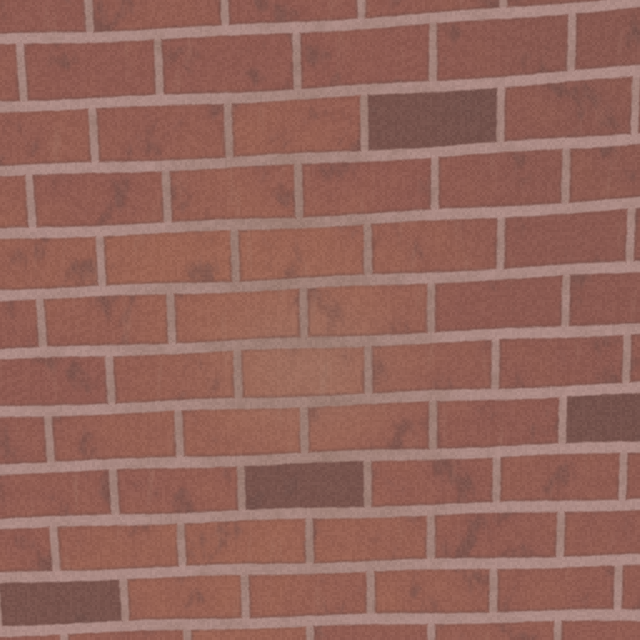
This texture is drawn by a Shadertoy shader. Its source:

```glsl
// Weathered red brick wall in running bond, seen at a slight angle.
// Courses are bent by a gentle warp; layered sines stain each brick, and a
// warm, hazy wash lights the middle of the wall. A fine grain covers it all.

#define BED_HALF 0.0085     // half thickness of the horizontal mortar
#define JOINT_HALF 0.0062   // half thickness of the vertical mortar
#define EDGE_SOFT 0.0026    // softness of the brick edges
#define WOBBLE 0.0011       // roughness of the brick edges
#define DARK_SHARE 0.07     // share of burnt bricks
#define GRAIN 0.045         // strength of the grain
#define GRAIN_CELLS 256.0   // grain cells across the canvas

const vec3 BRICK = vec3(0.555, 0.355, 0.318);
const vec3 BRICK_WARM = vec3(0.605, 0.395, 0.330);
const vec3 BRICK_PALE = vec3(0.620, 0.455, 0.395);
const vec3 BRICK_DARK = vec3(0.450, 0.320, 0.295);
const vec3 MORTAR = vec3(0.675, 0.545, 0.522);
const vec3 MORTAR_DULL = vec3(0.605, 0.485, 0.445);

float hash(vec2 p) {
    return fract(sin(dot(p, vec2(127.1, 311.7))) * 43758.5);
}

// Layered, mutually bent sines, roughly -1 to 1
float stains(vec2 q) {
    float sum = 0.0, weight = 0.5;
    for (int i = 0; i < 4; i++) {
        sum += weight * sin(q.x + 1.6 * sin(q.y)) * cos(q.y * 0.8 + sin(q.x * 0.7));
        q = mat2(1.5, 1.2, -1.2, 1.5) * q + 3.7;
        weight *= 0.6;
    }
    return sum;
}

// Soft round spot of light
float glow(vec2 p, vec2 center, vec2 size) {
    vec2 d = (p - center) / size;
    return exp(-dot(d, d));
}

void mainImage(out vec4 fragColor, in vec2 fragCoord) {
    vec2 p = fragCoord / iResolution.xy;
    p.y = 1.0 - p.y;                          // measured downwards
    float pixel = 1.0 / min(iResolution.x, iResolution.y);

    // Perspective: courses tilt and bow less, and shrink, towards the bottom
    float s = p.x - 0.5;
    float y = p.y + s * (0.060 - 0.036 * p.y) + 4.0 * s * s * (0.008 - 0.012 * p.y);
    y += 0.0012 * sin(p.x * 19.0 + p.y * 23.0);
    float course = 0.624 + 9.25 * y + 1.49 * y * y;
    float row = floor(course);
    float courseHeight = 1.0 / (9.25 + 2.98 * y);

    // Brick columns, shifted by half a brick on odd rows
    float pitch = 0.2155 - 0.023 * p.y;
    float along = (p.x - 0.568 - 0.012 * p.y) / pitch + 0.5 * mod(row, 2.0);
    along += 0.035 * (hash(vec2(row, floor(along + 0.5) + 40.0)) - 0.5);
    vec2 id = vec2(floor(along), row);
    vec2 cell = vec2(along - id.x, course - row);

    // Distance inside the brick, measured from its mortar
    vec2 gap = (0.5 - abs(cell - 0.5)) * vec2(pitch, courseHeight);
    vec2 inside = gap - vec2(JOINT_HALF, BED_HALF);
    float rough = WOBBLE * stains(p * 130.0);
    float depth = min(inside.x, inside.y) + rough;
    float soft = max(EDGE_SOFT, pixel);
    float brickMask = smoothstep(-soft, soft, depth);

    // Light that falls on the wall
    float warmth = 0.95 * glow(p, vec2(0.42, 0.50), vec2(0.22, 0.27))
                 + 0.60 * glow(p, vec2(0.34, 0.92), vec2(0.42, 0.16))
                 + 0.45 * glow(p, vec2(0.08, 0.42), vec2(0.20, 0.13));
    float haze = glow(p, vec2(0.48, 0.57), vec2(0.13, 0.11));

    // Brick: tone per brick, blotches, burnt patches and shaded rims
    float tone = hash(id + 7.3);
    float blotch = stains(p * vec2(34.0, 26.0) + 20.0 * tone);
    float streak = stains(p * vec2(75.0, 14.0) + 11.0 * tone);
    vec3 brick = mix(BRICK, BRICK_WARM,
                     clamp(warmth + 0.5 * (tone - 0.5) + 0.35 * blotch, 0.0, 1.0));
    brick = mix(brick, BRICK_PALE, 0.6 * haze + 0.3 * smoothstep(0.35, 0.9, streak));
    float burnt = step(1.0 - DARK_SHARE, hash(id * 1.7 + 31.0));
    float patches = 0.6 * smoothstep(0.25, 0.85, -blotch) * (1.0 - 0.7 * haze);
    float shade = 0.25 * smoothstep(0.55, 0.95, p.x) * (1.0 - p.y);
    brick = mix(brick, BRICK_DARK, clamp(0.85 * burnt + patches + shade, 0.0, 1.0));
    float rim = 1.0 - smoothstep(0.0, 0.007, depth);
    float lowerLeft = 0.4 + 0.6 * max(step(0.5, cell.y), step(cell.x, 0.1));
    brick = mix(brick, BRICK_DARK, 0.5 * rim * lowerLeft);

    // Mortar: duller in the wash, in the upright joints and in blotches
    float upright = smoothstep(-0.002, 0.004, inside.y);
    float dull = 0.9 * glow(p, vec2(0.46, 0.52), vec2(0.21, 0.40))
               + 0.5 * upright + 0.45 * stains(p * 42.0);
    vec3 mortar = mix(MORTAR, MORTAR_DULL, clamp(dull, 0.0, 1.0));

    // Fine grain, cell by cell
    float grain = hash(floor(p * GRAIN_CELLS)) - 0.5;
    vec3 color = mix(mortar, brick, brickMask) + GRAIN * grain * vec3(1.0, 0.9, 0.85);
    fragColor = vec4(color, 1.0);
}
```
